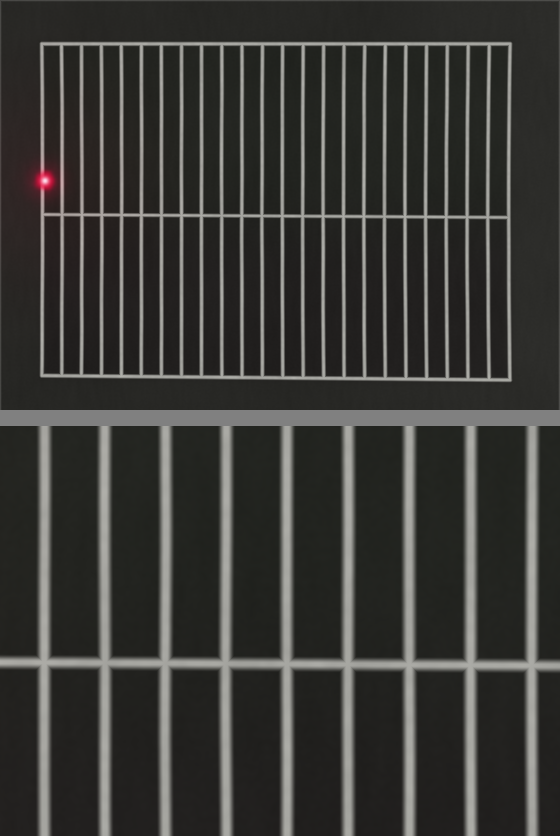
Top, the full canvas; bottom, a detail of the centre.
This pattern is drawn by a Shadertoy shader. Its source:

```glsl
// A pale ruled grid, 23 narrow columns by 2 rows, on dark mottled card with a red
// light spot on its left side. Lines are distances to the nearest repeated segment;
// gradient noise adds slight wobble, wear and grain. Unit: canvas height.
#define COLUMNS 23.0
#define PITCH 0.0480            // width of the first column
#define PITCH_GROWTH 0.0000625  // quadratic widening toward the right
#define GRID_LEFT 0.1036
#define GRID_TOP 0.893
#define LINE_CORE 0.0011
#define LINE_EDGE 0.0074
#define CARD_COLOR vec3(0.145, 0.145, 0.130)
#define LINE_COLOR vec3(0.655, 0.655, 0.635)
#define SPOT_POS vec2(0.1100, 0.5590)

vec2 hashGradient(vec2 cell) {
    vec2 h = vec2(dot(cell, vec2(127.1, 311.7)), dot(cell, vec2(269.5, 183.3)));
    return 2.0 * fract(sin(h) * 43758.5) - 1.0;
}

float gradientNoise(vec2 p) {
    vec2 i = floor(p), f = p - i;
    vec2 w = f * f * f * (f * (f * 6.0 - 15.0) + 10.0);
    vec2 e = vec2(0.0, 1.0);
    float low = mix(dot(hashGradient(i), f), dot(hashGradient(i + e.yx), f - e.yx), w.x);
    float high = mix(dot(hashGradient(i + e), f - e), dot(hashGradient(i + e.yy), f - e.yy), w.x);
    return mix(low, high, w.y);
}

float columnX(float i) {
    return i * (PITCH + PITCH_GROWTH * i);
}

// Soft stroke coverage, never narrower than a pixel
float stroke(float d, float pixel) {
    return 1.0 - smoothstep(LINE_CORE, max(LINE_EDGE, LINE_CORE + pixel), d);
}

void mainImage(out vec4 fragColor, in vec2 fragCoord) {
    vec2 p = fragCoord / iResolution.y;
    float pixel = 1.0 / iResolution.y;
    float aspect = iResolution.x / iResolution.y;

    // Grid space, with outer columns bowed slightly outward at top and bottom
    float gridWidth = columnX(COLUMNS);
    float across = clamp((p.x - GRID_LEFT) / gridWidth, 0.0, 1.0);
    float bow = (p.y - 0.48) / 0.42;
    float x = p.x - GRID_LEFT - (0.005 * across - 0.0015) * bow * bow;
    float bottomY = mix(0.0839, 0.0732, across);
    float middleY = mix(0.4768, 0.4696, across);

    // Nearest vertical rule, found by inverting columnX
    float s = max(x, 0.0);
    float t = 2.0 * s / (PITCH + sqrt(PITCH * PITCH + 4.0 * PITCH_GROWTH * s));
    float column = clamp(round(t), 0.0, COLUMNS);
    float wobble = 0.0012 * gradientNoise(vec2(column * 7.3, p.y * 6.0));
    float dy = p.y - clamp(p.y, bottomY, GRID_TOP);
    float vertical = length(vec2(x - columnX(column) - wobble, dy));

    // Top, middle and bottom rules
    float dx = x - clamp(x, 0.0, gridWidth);
    float rise = min(abs(p.y - GRID_TOP), abs(p.y - bottomY));
    float frame = length(vec2(dx, rise));
    float middle = length(vec2(dx, p.y - middleY)) + 0.0005;
    float ruled = stroke(min(vertical, min(frame, middle)), pixel);

    // Card: lighter margins, greenish upper row, neutral lower row
    float inside = smoothstep(-0.02, 0.02, min(min(x, gridWidth - x),
                              min(p.y - bottomY, GRID_TOP - p.y)));
    float upper = smoothstep(0.30, 0.60, p.y);
    vec3 cell = mix(vec3(0.128, 0.121, 0.117), vec3(0.134, 0.141, 0.124), upper);
    vec3 color = mix(CARD_COLOR + vec3(0.008, 0.008, 0.012), cell, inside);
    color += 0.018 * smoothstep(0.85, 1.37, p.x) * (1.0 - 0.6 * inside);
    color += 0.014 * gradientNoise(p * 5.0) + 0.010 * gradientNoise(p * vec2(70.0, 18.0));
    color += 0.008 * gradientNoise(p * 160.0);

    // Thin pale rim at the canvas edges
    float rim = min(min(p.x, aspect - p.x), 1.0 - p.y);
    color += 0.13 * (1.0 - smoothstep(0.001, 0.005, rim));

    // Ruled lines with uneven brightness
    float wear = 1.0 + 0.07 * gradientNoise(p * vec2(22.0, 9.0))
                     + 0.05 * gradientNoise(p * 90.0);
    color = mix(color, LINE_COLOR * wear, ruled);

    // Red spot: wide tint, halo, saturated disc, hot core
    vec2 q = p - SPOT_POS;
    float r = length(q);
    float flare = r * (1.0 + 0.12 * gradientNoise(q * 60.0 + 3.0));
    color += vec3(0.035, -0.004, 0.003) * exp(-r * r / 0.06);
    color += vec3(0.22, -0.02, 0.04) * exp(-flare * flare / 0.0016);
    float disc = exp(-pow(flare / 0.023, 4.0));
    color = mix(color, vec3(0.92, 0.03, 0.23), 0.88 * disc);
    color = mix(color, vec3(1.0, 0.86, 0.92), exp(-r * r / 0.00009));

    fragColor = vec4(clamp(color, 0.0, 1.0), 1.0);
}
```
